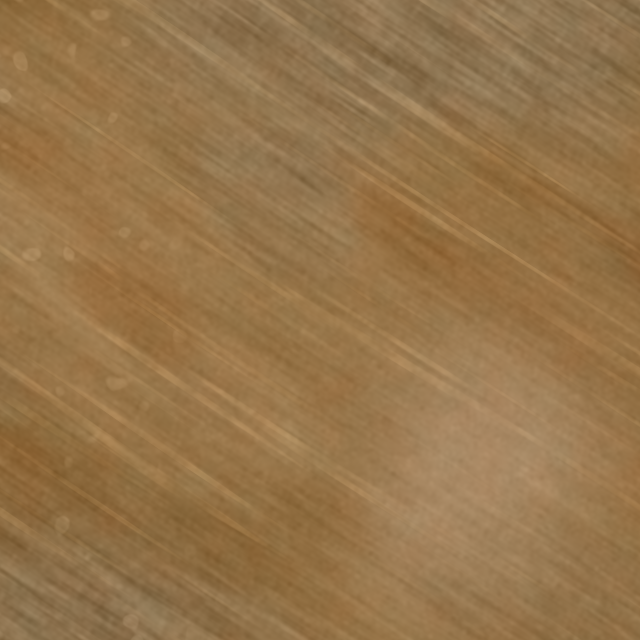
This texture is drawn by a three.js fragment shader. Its source:

```glsl
varying vec2 vUv;

vec3 hash3(vec2 cell) {
  vec3 q = vec3(dot(cell, vec2(127.1, 311.7)),
                dot(cell, vec2(269.5, 183.3)),
                dot(cell, vec2(419.2, 371.9)));
  return fract(sin(q) * 43758.55);
}

// Cellular noise: soft light and dark spots, one per cell, about -1 to 1
float spots(vec2 p) {
  vec2 cell = floor(p);
  float sum = 0.0;
  for (int y = -1; y <= 1; y++) {
    for (int x = -1; x <= 1; x++) {
      vec2 id = cell + vec2(float(x), float(y));
      vec3 h = hash3(id);
      vec2 d = p - id - h.xy;
      float falloff = max(0.0, 1.0 - dot(d, d));
      sum += (h.z * 2.0 - 1.0) * falloff * falloff;
    }
  }
  return sum;
}

// Soft elliptical patch, 1 at its centre
float haze(vec2 p, vec2 centre, vec2 size) {
  vec2 d = (p - centre) / size;
  return exp(-dot(d, d));
}

void main() {
  vec3 brown = vec3(0.550, 0.412, 0.232);
  vec3 tan_ = vec3(0.650, 0.515, 0.345);
  vec3 rust = vec3(0.555, 0.380, 0.190);
  vec3 grey = vec3(0.550, 0.455, 0.325);
  vec3 pale = vec3(0.660, 0.535, 0.390);

  // x along the grain, falling to the right; y across it
  vec2 grain = vec2(dot(vUv, vec2(0.835, -0.550)), dot(vUv, vec2(0.550, 0.835)));
  grain.y += 0.003 * sin(grain.x * 5.0 + 1.0);

  // Broad tones, cloudy and drawn out along the grain
  float broad = spots(grain * vec2(3.0, 6.0) + 4.0);
  float bands = spots(grain * vec2(2.4, 18.0) + 17.0);
  float cloud = spots(vUv * 6.0 + 9.0);
  float left = haze(vUv, vec2(0.08, 0.66), vec2(0.24, 0.26));
  float tone = 0.23 + 0.32 * broad + 0.22 * bands + 0.22 * cloud + 0.50 * left;
  vec3 colour = mix(brown, tan_, clamp(tone, -0.1, 1.0));

  // Rusty bands
  float rusty = smoothstep(0.2, 0.9, spots(grain * vec2(3.0, 9.0) + 41.0));
  rusty += 0.9 * haze(grain, vec2(0.42, 0.89), vec2(0.26, 0.045));
  rusty += 0.7 * haze(grain, vec2(-0.12, 0.24), vec2(0.22, 0.05));
  colour = mix(colour, rust, 0.7 * clamp(rusty, 0.0, 1.0));

  // Grey weathering at the top and in the low left corner
  float worn = smoothstep(0.72, 0.96, vUv.y + 0.08 * broad + 0.06 * cloud)
             * smoothstep(0.10, 0.35, vUv.x);
  worn += haze(vUv, vec2(0.06, 0.04), vec2(0.24, 0.15));
  worn += 0.35 * smoothstep(0.1, 0.8, spots(grain * vec2(4.0, 7.0) + 63.0));
  worn = clamp(worn, 0.0, 1.0);
  colour = mix(colour, grey, 0.85 * worn);

  // Pale clouded area
  float bloom = haze(vUv + 0.04 * vec2(cloud, broad), vec2(0.76, 0.27), vec2(0.19, 0.19));
  colour = mix(colour, pale, min(1.15 * bloom, 1.0));

  // Fine fibres, stronger where worn, fainter under the pale cloud
  float fibres = 0.35 * spots(grain * vec2(6.0, 55.0) + 5.0)
               + 0.50 * spots(grain * vec2(9.0, 110.0) + 23.0)
               + 0.50 * spots(grain * vec2(18.0, 190.0) + 87.0);
  float depth = (0.034 + 0.040 * worn) * (1.0 - 0.6 * bloom);
  colour += depth * fibres;

  // Thin light scratches, broken up along their length
  float scratch = smoothstep(0.40, 0.95, spots(grain * vec2(3.0, 120.0) + 77.0));
  scratch *= 0.65 + 0.5 * spots(grain * vec2(25.0, 40.0) + 12.0);
  colour += vec3(0.070, 0.062, 0.050) * scratch * (1.0 - 0.5 * bloom);

  // Mottling and fine granules without direction
  float mottle = 0.009 * spots(vUv * 60.0) + 0.016 * spots(vUv * 150.0 + 33.0);
  float weave = spots(grain * vec2(120.0, 60.0) + 50.0);
  colour += mottle + 0.016 * worn * weave;
  colour += vec3(0.008, -0.004, -0.006) * spots(vUv * 28.0 + 3.0);

  // A few pale flecks to the left
  float fleck = smoothstep(0.75, 1.1, spots(vUv * 40.0 + 19.0));
  colour += 0.06 * fleck * (1.0 - smoothstep(0.15, 0.4, vUv.x));

  gl_FragColor = vec4(colour, 1.0);
}
```
